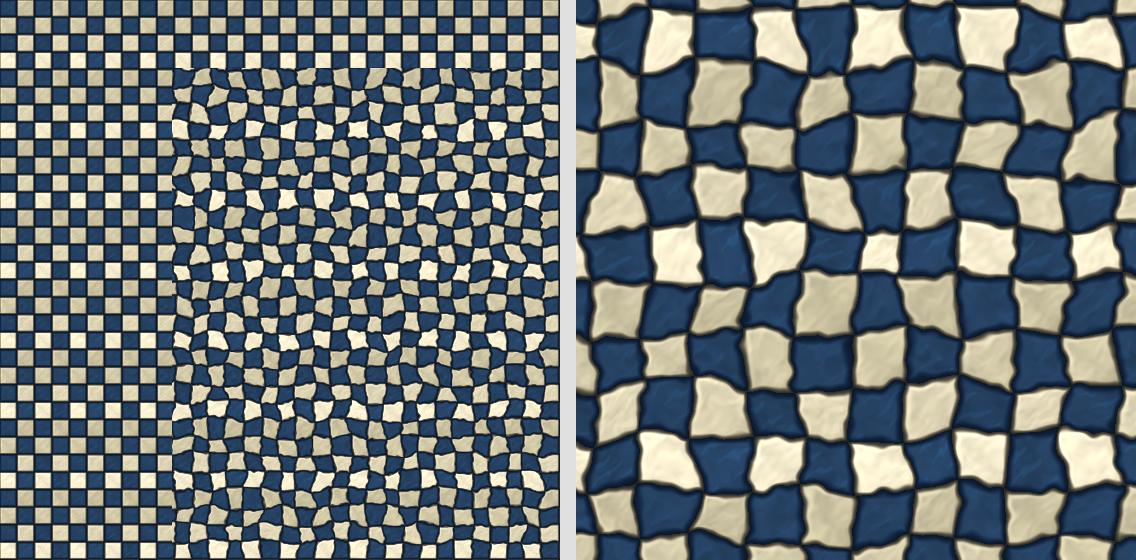
Left, the full canvas; right, a detail of the centre.
A three.js fragment shader for this pattern:

```glsl
// Checkerboard of worn cream and navy stone tiles, set straight along the left and top and unevenly elsewhere.
#define TILES 32.0
#define MOTIF 4.0
#define HALF_TILE 0.475
#define CORNER 0.07
#define SOFT 0.05
#define WARP 0.42
#define CHIP 0.14
#define IVORY vec3(0.98, 0.94, 0.82)
#define BEIGE vec3(0.80, 0.765, 0.635)
#define NAVY vec3(0.145, 0.25, 0.375)
#define DEEP vec3(0.05, 0.125, 0.23)
#define TAN vec3(0.46, 0.42, 0.33)

varying vec2 vUv;

float hash(vec2 p) {
  return fract(sin(dot(p, vec2(127.1, 311.7))) * 43758.5453);
}

// Value noise that wraps after a whole number of lattice steps.
float wrapNoise(vec2 p, float period, float seed) {
  vec2 i = floor(p);
  vec2 f = fract(p);
  f = f * f * (3.0 - 2.0 * f);
  vec2 a = mod(i, period) + seed;
  vec2 b = mod(i + 1.0, period) + seed;
  return mix(mix(hash(a), hash(vec2(b.x, a.y)), f.x),
             mix(hash(vec2(a.x, b.y)), hash(b), f.x), f.y);
}

float roundedBox(vec2 p, float halfSize, float radius) {
  vec2 q = abs(p) - halfSize + radius;
  return length(max(q, 0.0)) + min(max(q.x, q.y), 0.0) - radius;
}

// Uneven setting: broad shifts plus small chips, fading out at the wrapping edges.
vec2 unevenShift(vec2 g) {
  float region = step(0.308 * TILES, g.x) * step(g.y, 0.878 * TILES);
  region *= smoothstep(0.0, 0.8, TILES - g.x) * smoothstep(0.0, 0.8, g.y);
  vec2 broad = vec2(wrapNoise(g, TILES, 3.0), wrapNoise(g, TILES, 57.0)) - 0.5;
  vec2 chips = vec2(wrapNoise(g * 4.0, TILES * 4.0, 11.0),
                    wrapNoise(g * 4.0, TILES * 4.0, 29.0)) - 0.5;
  return region * (WARP * broad + CHIP * chips);
}

// Cream stone: tone set by the row, mottled, with a pale bevel and a tan rim.
vec3 creamTile(float row, float mottle, float streak, vec2 local, float d) {
  vec3 stone = mix(BEIGE, IVORY, pow(1.0 - row / (MOTIF - 1.0), 2.0));
  stone *= 1.0 + 0.13 * (mottle - 0.5) + 0.08 * (streak - 0.5);
  float bevel = smoothstep(-0.17, -0.10, d) * dot(local, vec2(-0.10, 0.10));
  stone += bevel + 0.03 * smoothstep(-0.18, -0.09, d);
  return mix(stone, TAN, 0.9 * smoothstep(-0.085, -0.01, d));
}

// Navy stone: cloudy glaze that deepens towards the rim.
vec3 navyTile(float row, float mottle, float streak, float tint, float d) {
  vec3 glaze = NAVY * (0.94 + 0.12 * tint + 0.24 * (mottle - 0.5));
  glaze += vec3(0.01, 0.05, 0.07) * smoothstep(0.55, 0.95, streak) * (1.0 - 0.2 * row);
  return mix(glaze, DEEP, 0.85 * smoothstep(-0.13, -0.02, d));
}

void main() {
  vec2 grid = vUv * TILES;
  vec2 p = grid + vec2(0.04, -0.04) + unevenShift(grid);
  vec2 cell = mod(floor(p), MOTIF);
  vec2 local = fract(p) - 0.5;
  float d = roundedBox(local, HALF_TILE, CORNER);

  // Surface grain repeats with every block of MOTIF by MOTIF tiles.
  float mottle = 0.6 * wrapNoise(p * 4.0, MOTIF * 4.0, 5.0)
               + 0.4 * wrapNoise(p * 9.0, MOTIF * 9.0, 19.0);
  vec2 skewed = vec2(3.0 * p.x + 3.0 * p.y, 8.0 * p.y - 8.0 * p.x);
  float streak = wrapNoise(skewed, MOTIF, 41.0);

  float isNavy = mod(cell.x + cell.y, 2.0);
  vec3 cream = creamTile(cell.y, mottle, streak, local, d);
  vec3 navy = navyTile(cell.y, mottle, streak, hash(cell + 7.0), d);
  vec3 tile = mix(cream, navy, isNavy);

  // Dark joint, a little browner beside the cream tiles.
  vec3 joint = mix(vec3(0.16, 0.16, 0.15), vec3(0.045, 0.09, 0.15), isNavy);
  vec3 color = mix(tile, joint, smoothstep(-SOFT, SOFT, d + 0.015));
  gl_FragColor = vec4(color, 1.0);
}
```
